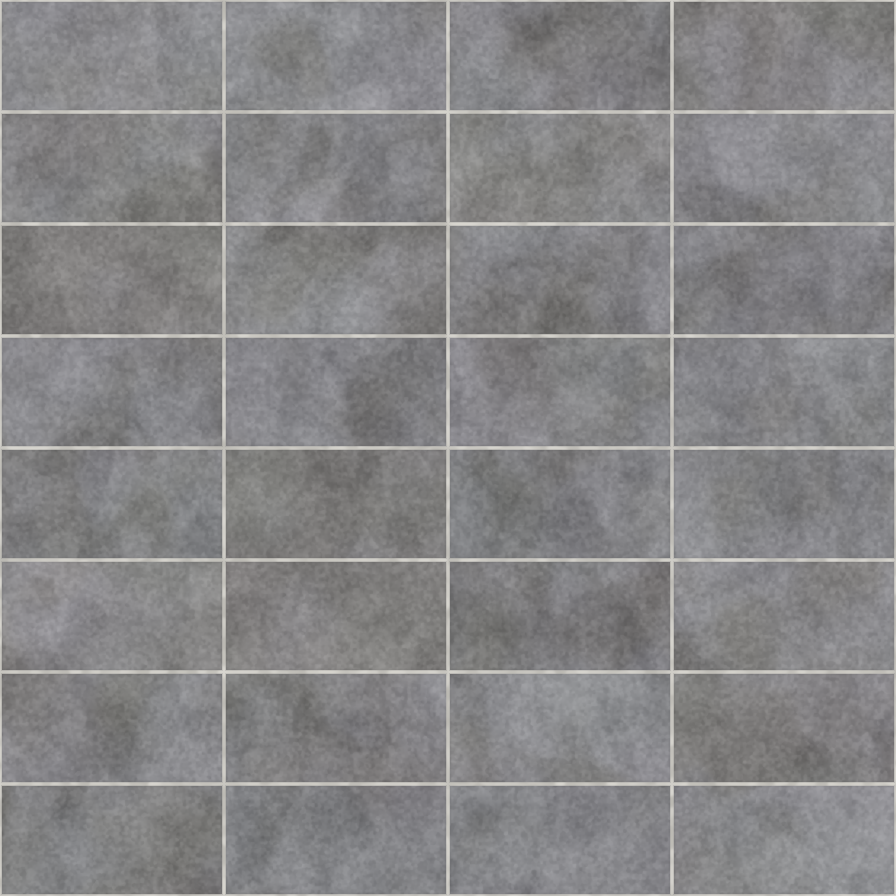
A WebGL 1 fragment shader for this texture:

```glsl
precision highp float;

uniform vec2 u_resolution;

vec2 hash2(vec2 p) {
  vec3 q = fract(p.xyx * vec3(0.1031, 0.1030, 0.0973));
  q += dot(q, q.yzx + 33.33);
  return fract((q.xx + q.yz) * q.zy);
}

// Smooth cellular noise: each jittered cell point spreads its own value, about -0.5 to 0.5
float cellNoise(vec2 p) {
  vec2 cell = floor(p);
  vec2 local = fract(p);
  float sum = 0.0;
  float total = 0.0;
  for (int y = -1; y <= 1; y++) {
    for (int x = -1; x <= 1; x++) {
      vec2 offset = vec2(float(x), float(y));
      vec2 jitter = hash2(cell + offset);
      vec2 delta = offset + 0.15 + 0.7 * jitter - local;
      float weight = exp(-5.0 * dot(delta, delta));
      sum += weight * hash2(cell + offset + 71.0).x;
      total += weight;
    }
  }
  return sum / total - 0.5;
}

// Cement face: broad clouds, blotches and fine grain
vec3 cementColor(vec2 p, vec2 tileRandom) {
  float cloud = cellNoise(p * vec2(11.0, 9.0));
  float blotch = cellNoise(p * vec2(32.0, 25.0) + 2.0 * cloud);
  float patches = cellNoise(p * vec2(56.0, 48.0) + 19.0);
  float speckle = cellNoise(p * 165.0 + 43.0);
  float grain = cellNoise(p * 280.0 + 87.0);

  // Cool and warm greys, the warm ones leaning from olive to brown
  float warmth = 0.5 + 0.6 * (tileRandom.x - 0.5) - 0.8 * cloud
               - 0.3 * blotch + 0.5 * cellNoise(p * 20.0 + 57.0);
  vec3 color = mix(vec3(0.516, 0.516, 0.533), vec3(0.508, 0.502, 0.496),
                   smoothstep(0.0, 1.0, warmth));
  color.g -= 0.012 * cellNoise(p * 9.0 + 13.0);

  float tone = 0.034 * (tileRandom.y - 0.5) + 0.075 * cloud + 0.06 * blotch
             + 0.035 * patches + 0.055 * speckle + 0.06 * grain;
  // Occasional darker stains
  tone -= 0.04 * smoothstep(0.08, 0.35, cellNoise(p * vec2(24.0, 18.0) + 31.0));
  return color + 0.008 + tone;
}

void main() {
  vec2 uv = gl_FragCoord.xy / u_resolution;
  float pixel = 1.0 / min(u_resolution.x, u_resolution.y);

  // Stacked grid, four tiles across and eight down
  vec2 tileCount = vec2(4.0, 8.0);
  vec2 tile = floor(uv * tileCount);
  vec2 local = fract(uv * tileCount);
  vec2 border = min(local, 1.0 - local) / tileCount;
  float edge = min(border.x, border.y);

  vec3 color = cementColor(uv + tile * vec2(0.37, 0.61), hash2(tile + 5.0));
  color *= 1.0 - 0.05 * (1.0 - smoothstep(0.002, 0.005, edge));

  // Pale grout lines
  vec3 grout = vec3(0.79, 0.782, 0.757) + 0.12 * cellNoise(uv * 90.0);
  float joint = 1.0 - smoothstep(0.002 - 0.75 * pixel, 0.002 + 0.75 * pixel, edge);
  gl_FragColor = vec4(mix(color, grout, joint), 1.0);
}
```
